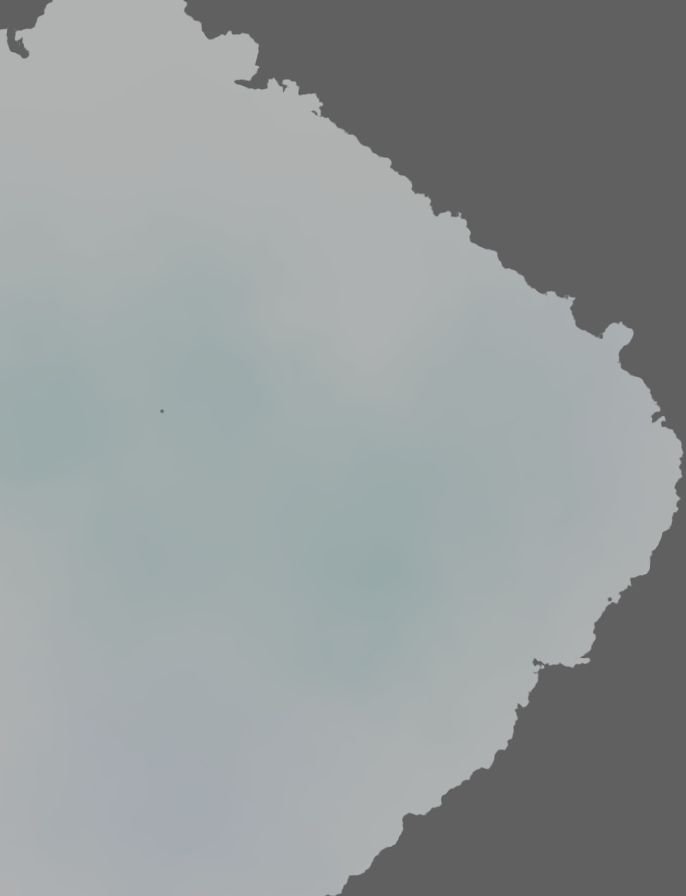
Give the GLSL for this background, as a Shadertoy shader.

```glsl
// A pale mineral-like cloud with a ragged, torn outline on flat dark grey.
// Half-planes and small capsules give the silhouette, bent by gradient noise;
// soft elliptical stains tint the inside with teal and cool blue.

const vec3 BACKDROP = vec3(0.376);
const vec3 PALE     = vec3(0.691, 0.697, 0.697);
const vec3 TEAL     = vec3(0.592, 0.661, 0.663);
const vec3 COOL     = vec3(0.640, 0.668, 0.694);
const float ASPECT      = 0.766;  // canvas width over height
const float EDGE_SCALE  = 23.0;   // frequency of the torn outline
const float EDGE_WARP   = 0.021;  // depth of the torn outline
const float STAIN_SCALE = 7.0;
const float STAIN_WARP  = 0.060;
const float TINT_STEPS  = 18.0;   // faint contour bands in the stains

// Stains: centre x, centre y, radius, strength (negative bleaches)
const int STAIN_COUNT = 9;
const vec4 STAINS[STAIN_COUNT] = vec4[](
    vec4(0.02, 0.52, 0.10, 0.62), vec4(0.24, 0.60, 0.12, 0.42),
    vec4(0.43, 0.35, 0.14, 0.68), vec4(0.15, 0.37, 0.10, 0.38),
    vec4(0.28, 0.46, 0.25, 0.40), vec4(0.54, 0.60, 0.12, 0.28),
    vec4(0.01, 0.67, 0.14, 0.25), vec4(0.41, 0.62, 0.08, -0.22),
    vec4(0.57, 0.46, 0.12, 0.20));

vec2 gradientAt(vec2 cell) {
    vec3 q = fract(cell.xyx * vec3(0.1031, 0.1030, 0.0973));
    q += dot(q, q.yzx + 33.33);
    float angle = 6.2832 * fract((q.x + q.y) * q.z);
    return vec2(cos(angle), sin(angle));
}

float gradientNoise(vec2 p) {
    vec2 i = floor(p), f = fract(p);
    vec2 u = f * f * f * (f * (f * 6.0 - 15.0) + 10.0);
    float a = dot(gradientAt(i), f);
    float b = dot(gradientAt(i + vec2(1, 0)), f - vec2(1, 0));
    float c = dot(gradientAt(i + vec2(0, 1)), f - vec2(0, 1));
    float d = dot(gradientAt(i + vec2(1, 1)), f - vec2(1, 1));
    return mix(mix(a, b, u.x), mix(c, d, u.x), u.y);
}

float fbm(vec2 p) {
    float sum = 0.0, gain = 1.0;
    for (int i = 0; i < 4; i++) {
        sum += gain * gradientNoise(p);
        p = mat2(1.6, 1.2, -1.2, 1.6) * p + 7.3;
        gain *= 0.52;
    }
    return sum;
}

vec2 warp(vec2 p, float scale) {
    return vec2(fbm(p * scale + 11.0), fbm(p * scale + 47.0));
}

float smoothMax(float a, float b, float k) {
    float h = max(k - abs(a - b), 0.0) / k;
    return max(a, b) + h * h * k * 0.25;
}

// Signed distance to the line x = a.x + slope * (y - a.y), positive to its right
float rightOf(vec2 p, vec2 a, float slope) {
    return (p.x - a.x - slope * (p.y - a.y)) / sqrt(1.0 + slope * slope);
}

float capsule(vec2 p, vec2 a, vec2 b, float radius) {
    vec2 ab = b - a;
    float t = clamp(dot(p - a, ab) / dot(ab, ab), 0.0, 1.0);
    return length(p - a - ab * t) - radius;
}

// Negative inside the cloud
float silhouette(vec2 p, vec2 still) {
    // Long slope at the top, blunt tip on the right, receding lower side
    float d = rightOf(p, vec2(0.195, 1.0), -1.273);
    d = smoothMax(d, rightOf(p, vec2(0.768, 0.473), -0.517), 0.02);
    d = smoothMax(d, rightOf(p, vec2(0.774, 0.460), 0.667), 0.03);
    // Shelf and the steps below it
    float lower = max(rightOf(p, vec2(0.565, 0.167), 0.40),
                      rightOf(p, vec2(0.360, 0.0), 1.22));
    d = max(d, min(lower, 0.262 - p.y));
    d = min(d, capsule(p, vec2(0.60, 0.272), vec2(0.648, 0.264), 0.006));
    // Knobs and a bay on the upper slope
    d = min(d, capsule(p, vec2(0.25, 0.955), vec2(0.27, 0.94), 0.014));
    d = min(d, capsule(p, vec2(0.32, 0.90), vec2(0.345, 0.885), 0.010));
    d = min(d, capsule(p, vec2(0.66, 0.61), vec2(0.685, 0.617), 0.016));
    d = max(d, -capsule(p, vec2(0.31, 0.925), vec2(0.275, 0.908), 0.007));
    // Torn upper left corner
    float corner = max(0.970 - p.y, rightOf(p, vec2(0.030, 0.967), 0.85));
    corner = min(corner, capsule(p, vec2(0.020, 0.966), vec2(0.027, 0.941), 0.008));
    d = max(d, -corner);
    // Pinholes
    d = max(d, -capsule(p, vec2(0.374, 0.006), vec2(0.386, 0.012), 0.006));
    d = max(d, 0.0022 - length(still - vec2(0.681, 0.331)));
    return max(d, 0.0018 - length(still - vec2(0.181, 0.541)));
}

vec3 cloudColour(vec2 p) {
    vec2 q = p + STAIN_WARP * warp(p, STAIN_SCALE);
    float teal = 0.0;
    for (int i = 0; i < STAIN_COUNT; i++) {
        vec2 r = (q - STAINS[i].xy) / STAINS[i].z;
        teal += STAINS[i].w * exp(-dot(r, r));
    }
    teal = clamp(teal, 0.0, 1.1);
    teal = mix(teal, floor(teal * TINT_STEPS + 0.5) / TINT_STEPS, 0.5);
    vec2 basin = (q - vec2(0.20, 0.11)) / vec2(0.17, 0.17);
    vec2 tip = (q - vec2(0.66, 0.52)) / vec2(0.12, 0.15);
    float cool = 0.85 * exp(-dot(basin, basin)) + 0.4 * exp(-dot(tip, tip));
    return mix(mix(PALE, COOL, cool), TEAL, teal);
}

void mainImage(out vec4 fragColor, in vec2 fragCoord) {
    vec2 p = fragCoord / iResolution.xy * vec2(ASPECT, 1.0);
    float d = silhouette(p + EDGE_WARP * warp(p, EDGE_SCALE), p);
    float soft = clamp(fwidth(d), 0.5 / iResolution.y, 2.0 / iResolution.y);
    float cover = 1.0 - smoothstep(-soft, soft, d);
    fragColor = vec4(mix(BACKDROP, cloudColour(p), cover), 1.0);
}
```
